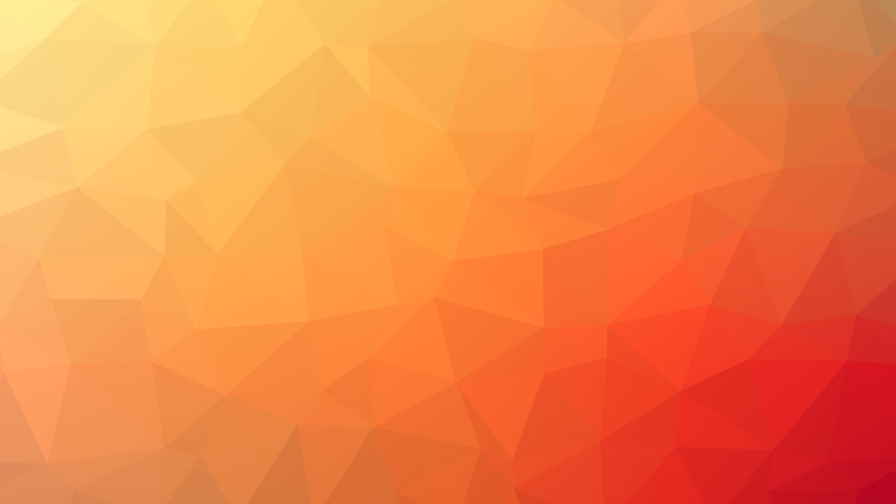
This background is drawn by a WebGL 2 fragment shader. Its source:

```glsl
#version 300 es
precision highp float;

uniform vec2 u_resolution;
out vec4 fragColor;

const vec2 CELL = vec2(0.156, 0.13);
const vec2 GRID_ORIGIN = vec2(0.127, 0.12);
const float JITTER = 0.66;
const float FACET_CONTRAST = 0.055;
const float FACET_SLOPE = 0.35;

vec2 hash22(vec2 p) {
    vec3 q = fract(vec3(p.xyx) * vec3(0.1031, 0.1030, 0.0973));
    q += dot(q, q.yzx + 33.33);
    return fract((q.xx + q.yz) * q.zy);
}

// Piecewise blend through five evenly spaced colours
vec3 blend5(vec3 a, vec3 b, vec3 c, vec3 d, vec3 e, float t) {
    vec4 k = clamp(t * 4.0 - vec4(0.0, 1.0, 2.0, 3.0), 0.0, 1.0);
    return mix(mix(mix(mix(a, b, k.x), c, k.y), d, k.z), e, k.w);
}

// Pale yellow upper left, through orange, to crimson lower right
vec3 sunsetField(vec2 uv) {
    vec3 top = blend5(vec3(1.0, 0.92, 0.60), vec3(1.0, 0.84, 0.44), vec3(0.99, 0.73, 0.36),
                      vec3(0.98, 0.60, 0.33), vec3(0.72, 0.52, 0.33), uv.x);
    vec3 upper = blend5(vec3(1.0, 0.85, 0.53), vec3(1.0, 0.77, 0.40), vec3(1.0, 0.65, 0.27),
                        vec3(0.98, 0.52, 0.23), vec3(0.83, 0.40, 0.22), uv.x);
    vec3 middle = blend5(vec3(1.0, 0.73, 0.45), vec3(1.0, 0.68, 0.31), vec3(1.0, 0.56, 0.23),
                         vec3(0.99, 0.39, 0.19), vec3(0.82, 0.30, 0.19), uv.x);
    vec3 lower = blend5(vec3(1.0, 0.63, 0.40), vec3(0.98, 0.55, 0.26), vec3(0.99, 0.45, 0.19),
                        vec3(0.94, 0.22, 0.13), vec3(0.84, 0.08, 0.13), uv.x);
    vec3 bottom = blend5(vec3(0.86, 0.53, 0.35), vec3(0.84, 0.50, 0.28), vec3(0.88, 0.38, 0.17),
                         vec3(0.88, 0.15, 0.12), vec3(0.70, 0.02, 0.13), uv.x);
    return blend5(top, upper, middle, lower, bottom, 1.0 - uv.y);
}

// Jittered grid corner in canvas-height units
vec2 meshVertex(vec2 id) {
    return GRID_ORIGIN + CELL * (id + JITTER * (hash22(id + 47.0) - 0.5));
}

// Signed distance to the line ab, positive on its left
float edgeDistance(vec2 p, vec2 a, vec2 b) {
    vec2 along = normalize(b - a);
    return dot(p - a, vec2(-along.y, along.x));
}

float triangleCoverage(vec2 p, vec2 a, vec2 b, vec2 c, float pixel) {
    float side = sign(edgeDistance(c, a, b));
    float inside = min(side * edgeDistance(p, a, b),
                       min(side * edgeDistance(p, b, c), side * edgeDistance(p, c, a)));
    return clamp(0.5 + inside / pixel, 0.0, 1.0);
}

// Facet colour in rgb, premultiplied by its coverage in alpha
vec4 facet(vec2 p, vec2 a, vec2 b, vec2 c, float tone, float aspect, float pixel) {
    float coverage = triangleCoverage(p, a, b, c, pixel);
    vec2 samplePoint = mix((a + b + c) / 3.0, p, FACET_SLOPE);
    vec3 color = sunsetField(samplePoint / vec2(aspect, 1.0));
    color *= 1.0 + FACET_CONTRAST * (tone - 0.5);
    return vec4(color, 1.0) * coverage;
}

void main() {
    float pixel = 1.0 / u_resolution.y;
    float aspect = u_resolution.x * pixel;
    vec2 p = gl_FragCoord.xy * pixel;
    vec2 home = floor((p - GRID_ORIGIN) / CELL);
    vec4 mesh = vec4(0.0);

    // Each nearby cell becomes two facets, split along its shorter diagonal
    for (int y = -1; y <= 1; y++) {
        for (int x = -1; x <= 1; x++) {
            vec2 id = home + vec2(x, y);
            vec2 a = meshVertex(id);
            vec2 b = meshVertex(id + vec2(1.0, 0.0));
            vec2 c = meshVertex(id + vec2(1.0, 1.0));
            vec2 d = meshVertex(id + vec2(0.0, 1.0));
            vec2 tone = hash22(id + 91.0);
            bool splitAC = distance(a, c) < distance(b, d);
            mesh += facet(p, a, b, splitAC ? c : d, tone.x, aspect, pixel);
            mesh += facet(p, c, d, splitAC ? a : b, tone.y, aspect, pixel);
        }
    }
    fragColor = vec4(clamp(mesh.rgb / max(mesh.a, 0.001), 0.0, 1.0), 1.0);
}
```
